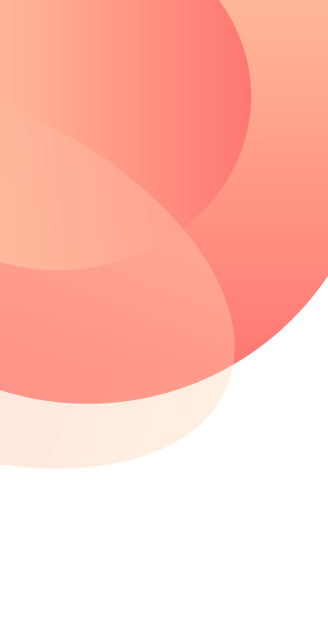
Give the GLSL for this background, as a WebGL 1 fragment shader.

```glsl
precision highp float;
// Soft peach and coral background: a large disc and a smaller oval with linear
// gradients, overlaid by a translucent tilted oval, all on white.
// Lengths are in canvas widths, measured from the top left corner, y down.

uniform vec2 u_resolution;

const vec3 WHITE = vec3(1.0);
const vec3 PEACH = vec3(1.0, 0.722, 0.592);
const vec3 CORAL = vec3(1.0, 0.465, 0.453);
const vec3 VEIL_START = vec3(1.0, 0.718, 0.645);
const vec3 VEIL_END = vec3(1.0, 0.843, 0.698);
const float VEIL_OPACITY = 0.38;

const vec2 DISC_CENTER = vec2(0.268, 0.349);
const vec2 DISC_RADII = vec2(0.882);
const float DISC_FADE_END = 1.13;

const vec2 OVAL_CENTER = vec2(0.1786, 0.2934);
const vec2 OVAL_RADII = vec2(0.5867, 0.5306);
const float OVAL_FADE_END = 0.765;

const vec2 VEIL_CENTER = vec2(-0.1773, 0.8171);
const vec2 VEIL_RADII = vec2(0.942, 0.5324);
const float VEIL_TILT = 0.3974;

// Approximate signed distance to an axis-aligned ellipse.
float ellipseDistance(vec2 p, vec2 radii) {
  float k = length(p / radii);
  float slope = length(p / (radii * radii));
  return (k - 1.0) * max(k, 1e-4) / max(slope, 1e-4);
}

// Ellipse mask with an edge one pixel wide.
float ellipseMask(vec2 p, vec2 radii) {
  return clamp(0.5 - ellipseDistance(p, radii) * u_resolution.x, 0.0, 1.0);
}

vec2 rotate(vec2 p, float angle) {
  float c = cos(angle);
  float s = sin(angle);
  return vec2(c * p.x + s * p.y, c * p.y - s * p.x);
}

vec3 gradient(vec3 start, vec3 end, float t) {
  return mix(start, end, clamp(t, 0.0, 1.0));
}

void main() {
  vec2 p = vec2(gl_FragCoord.x, u_resolution.y - gl_FragCoord.y) / u_resolution.x;
  vec3 color = WHITE;

  // Large disc, fading downwards
  vec3 discColor = gradient(PEACH, CORAL, p.y / DISC_FADE_END);
  color = mix(color, discColor, ellipseMask(p - DISC_CENTER, DISC_RADII));

  // Smaller oval, fading to the right
  vec3 ovalColor = gradient(PEACH, CORAL, p.x / OVAL_FADE_END);
  color = mix(color, ovalColor, ellipseMask(p - OVAL_CENTER, OVAL_RADII));

  // Translucent oval, fading along its long axis
  vec2 q = rotate(p - VEIL_CENTER, VEIL_TILT);
  vec3 veilColor = gradient(VEIL_START, VEIL_END, q.x / VEIL_RADII.x);
  color = mix(color, veilColor, VEIL_OPACITY * ellipseMask(q, VEIL_RADII));

  gl_FragColor = vec4(color, 1.0);
}
```
